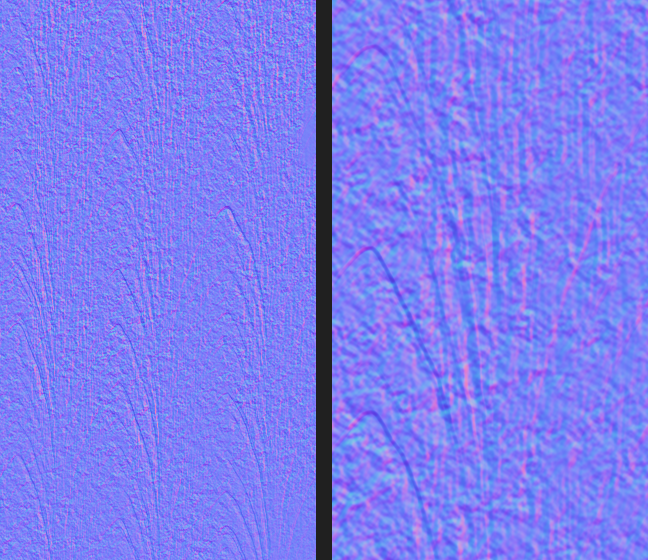
Left, the full canvas; right, a detail of the centre.
Give the GLSL for this texture map, as a WebGL 1 fragment shader.

```glsl
precision highp float;
// Tangent-space normal map of rough wood with arched cathedral grain.

uniform vec2 u_resolution;

#define COLUMN_WIDTH 0.19    // distance between the valleys of the grain
#define FIRST_VALLEY 0.113
#define APEX_SHARE 0.58      // place of the arch top within a column
#define ARCH_DROP 0.14       // how fast the arch legs fall
#define GROOVE_WIDTH 0.0026
#define GROOVE_SLOPE 0.42
#define GRAIN_SCALE 255.0
#define GRAIN_SLOPE 0.195
#define STREAK_SCALE 230.0
#define SKEW 0.6             // makes right-facing flanks narrow and steep
#define SAMPLE_STEP 0.001
#define BLUE_LEVEL 0.95      // encoded strength of the upward component

float hash(vec2 p) {
  vec3 q = fract(p.xyx * vec3(0.1031, 0.1030, 0.0973));
  q += dot(q, q.yzx + 33.33);
  return fract((q.x + q.y) * q.z);
}

float cornerRamp(vec2 cell, vec2 offset) {
  float angle = 6.2832 * hash(cell);
  return dot(vec2(cos(angle), sin(angle)), offset);
}

float gradientNoise(vec2 p) {
  vec2 i = floor(p), f = p - i;
  vec2 s = f * f * f * (f * (f * 6.0 - 15.0) + 10.0);
  vec2 e = vec2(1.0, 0.0);
  float low = mix(cornerRamp(i, f), cornerRamp(i + e, f - e), s.x);
  float high = mix(cornerRamp(i + e.yx, f - e.yx), cornerRamp(i + 1.0, f - 1.0), s.x);
  return mix(low, high, s.y);
}

// Irregular grooves along level lines of the ring field, steeper outside.
float grooves(float ring, float steepness, float spacing, float seed) {
  float t = ring / spacing + 40.0;
  float k = floor(t), f = t - k;
  float center = 0.3 + 0.4 * hash(vec2(k, seed));
  float d = (f - center) * spacing / (steepness * GROOVE_WIDTH);
  float profile = smoothstep(-4.0, 0.0, d) * (1.0 - smoothstep(0.0, 1.1, d));
  float window = smoothstep(0.0, 0.2, f) * (1.0 - smoothstep(0.8, 1.0, f));
  float strength = 0.3 + 0.9 * hash(vec2(k + 17.0, seed + 5.0));
  float room = smoothstep(0.003, 0.011, spacing / steepness);
  return -GROOVE_SLOPE * GROOVE_WIDTH * strength * profile * window * room;
}

// Smoother towards the bottom right and in a worn strip at the right edge.
float roughness(vec2 p) {
  float amount = 0.82 + 0.35 * p.y + 0.35 * gradientNoise(p * vec2(7.0, 4.0) + 3.0);
  float worn = 1.0 - smoothstep(0.4, 1.2, length((p - vec2(0.552, 0.755)) * vec2(55.0, 13.0)));
  float corner = 1.0 - smoothstep(0.03, 0.2, length(p - vec2(0.55, 0.0)));
  return amount * (1.0 - 0.85 * worn) * (1.0 - 0.5 * corner);
}

// Sizes of surface grain, each turned to hide the noise lattice.
float surfaceGrain(vec2 p) {
  mat2 turn = mat2(0.84, 0.54, -0.54, 0.84);
  vec2 q = p * GRAIN_SCALE;
  float sum = 0.0, weight = 0.75;
  for (int octave = 0; octave < 4; octave++) {
    q = turn * q;
    sum += weight * gradientNoise(q);
    q = q * 0.62 + 19.3;
    weight *= 1.25;
  }
  float patches = 1.0 + 0.9 * gradientNoise(p * 48.0 + 11.0);
  return sum * patches * GRAIN_SLOPE / GRAIN_SCALE;
}

float woodHeight(vec2 p) {
  // Bend the columns a little
  vec2 q = p;
  q.x += 0.012 * sin(5.6 * p.x) + 0.008 * gradientNoise(p * vec2(5.0, 3.0) + 9.0);
  q += 0.004 * gradientNoise(p * vec2(30.0, 14.0) + 21.0);
  q.x += 0.0012 * gradientNoise(p * 70.0 + 5.0);

  // Split each column into two legs; u runs from apex (0) to valley (1)
  float t = (q.x - FIRST_VALLEY) / COLUMN_WIDTH + 8.0;
  float column = floor(t), f = t - column;
  float rightLeg = step(APEX_SHARE, f);
  float share = mix(APEX_SHARE, 1.0 - APEX_SHARE, rightLeg);
  float u = abs(f - APEX_SHARE) / share;
  float valleyOffset = (f - rightLeg) * COLUMN_WIDTH;

  // Arch-shaped ring field with a narrow rounded top
  float rounded = 1.08 * u * u / (u + 0.08);
  float bend = 1.08 * u * (u + 0.16) / ((u + 0.08) * (u + 0.08));
  float remaining = 1.05 - rounded;
  float ring = q.y - ARCH_DROP * log(remaining);
  float slope = ARCH_DROP * bend / (remaining * share * COLUMN_WIDTH);
  float steepness = sqrt(1.0 + slope * slope);
  float lines = grooves(ring, steepness, 0.115, column)
              + 0.65 * grooves(ring + 0.03, steepness, 0.062, column + 31.0);
  lines *= 1.0 - smoothstep(0.85, 1.0, u);
  lines *= mix(1.0 - 0.55 * smoothstep(0.0, 0.2, u), 1.0, rightLeg);
  lines *= 0.85 + 0.9 * gradientNoise(p * vec2(9.0, 11.0) + 50.0);

  // Pore streaks fanning upward out of the valleys
  float fan = valleyOffset * (1.35 - 0.5 * q.y) + (column + rightLeg) * 0.37;
  float streaks = gradientNoise(vec2(fan * STREAK_SCALE, q.y * 19.0)) / STREAK_SCALE;
  streaks *= mix(0.1, 0.25, p.y) * smoothstep(0.02, 0.5, u);

  return lines + roughness(p) * (surfaceGrain(p) + streaks);
}

void main() {
  vec2 p = gl_FragCoord.xy / u_resolution.y;
  vec2 e = vec2(SAMPLE_STEP, 0.0);
  float h = woodHeight(p);
  vec2 tilt = (h - vec2(woodHeight(p + e), woodHeight(p + e.yx))) / SAMPLE_STEP;
  tilt.x += SKEW * (tilt.x * tilt.x - 0.03);
  vec3 normal = normalize(vec3(tilt, 1.0)) * vec3(1.0, 1.0, BLUE_LEVEL);
  gl_FragColor = vec4(0.5 + 0.5 * normal, 1.0);
}
```
